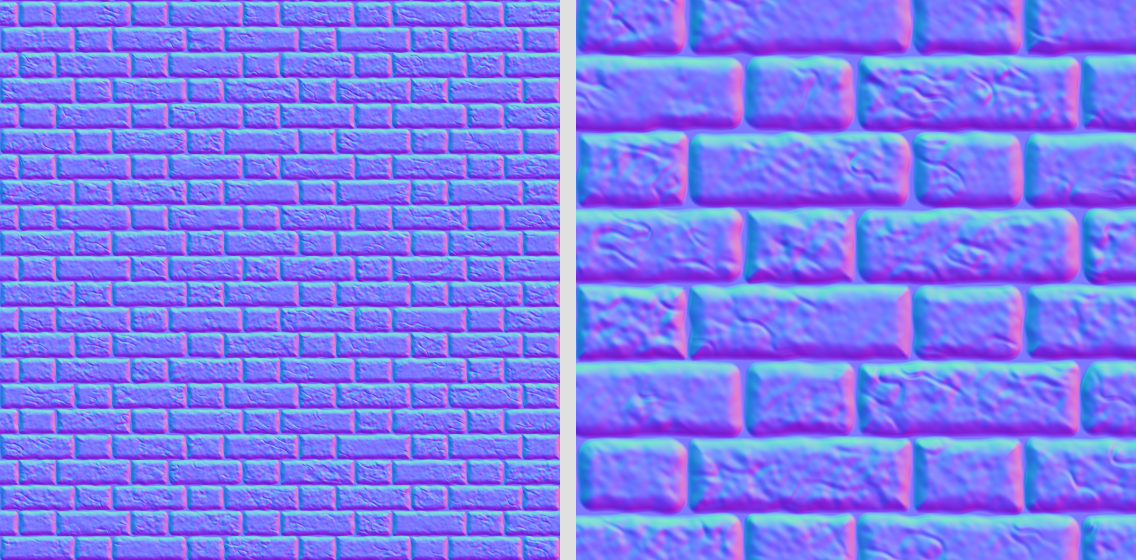
Left: the whole. Right: its middle third, enlarged.
Reproduce this texture map procedurally as a WebGL 1 fragment shader.

```glsl
precision highp float;
// Tangent-space normal map of a brick wall: long and short bricks alternate
// in each course, and every second course is shifted by half a pair.
// A height field of bevelled, worn bricks is differentiated into normals.

#define ROWS 22.0        // courses up the canvas
#define PAIRS 5.0        // long + short pairs across
#define LONG_SHARE 0.6667 // part of a pair taken by the long brick
#define ROW_SHIFT 0.06   // vertical offset, in courses
#define JOINT 0.002      // least half width of the joint, in courses
#define WOBBLE 0.06      // unevenness of the brick outline
#define BEVEL 0.21       // width of the rounded rim
#define DEPTH 0.15       // height of a brick above the joint
#define GRAIN 0.085      // height of the surface roughness
#define CREASE 0.03      // depth of the wrinkles
#define SAMPLE_STEP 0.034 // half distance of the slope samples
#define TILT vec2(-0.03, -0.06) // overall lean of the normals

uniform vec2 u_resolution;

float hash(vec2 p) {
  return fract(sin(dot(p, vec2(127.1, 311.7))) * 43758.5453);
}

float noise(vec2 p) {
  vec2 i = floor(p);
  vec2 f = fract(p);
  f = f * f * (3.0 - 2.0 * f);
  float low = mix(hash(i), hash(i + vec2(1.0, 0.0)), f.x);
  float high = mix(hash(i + vec2(0.0, 1.0)), hash(i + vec2(1.0, 1.0)), f.x);
  return mix(low, high, f.y);
}

vec2 turn(vec2 p, float angle) {
  float c = cos(angle);
  float s = sin(angle);
  return vec2(c * p.x - s * p.y, s * p.x + c * p.y);
}

float roundedBox(vec2 p, vec2 halfSize, float radius) {
  vec2 d = abs(p) - halfSize + radius;
  return length(max(d, 0.0)) + min(max(d.x, d.y), 0.0) - radius;
}

// Grain and wrinkles; s is a position on one brick's face
float faceRelief(vec2 s, float roughness) {
  vec2 a = turn(s, 0.6);
  vec2 b = turn(s, 2.2);
  float patches = smoothstep(0.25, 0.75, noise(a * 1.5 + 31.0));
  float grain = 0.45 * noise(a * 4.3) + 0.4 * noise(b * 7.5 + 7.0)
              + 0.3 * noise(a * 12.0 + 19.0);
  float strength = 0.4 + 0.4 * roughness + 0.6 * patches;

  // Wrinkles follow the zero lines of a stretched, jittered noise
  vec2 stretched = turn(s, 0.35) * vec2(1.8, 4.2) + 0.5 * noise(b * 5.0);
  float line = abs(noise(stretched + 53.0) - 0.5);
  float crease = (1.0 - smoothstep(0.0, 0.17, line)) * patches;
  return GRAIN * strength * (grain - 0.55) - CREASE * crease;
}

// Height of the wall; p is measured in courses
float wallHeight(vec2 p) {
  // Find the brick; its id wraps so that opposite edges agree
  float pairLength = ROWS / PAIRS;
  float row = floor(p.y);
  float x = p.x / pairLength + 0.5 * mod(row, 2.0);
  float along = fract(x);
  float isShort = step(LONG_SHARE, along);
  vec2 id = vec2(mod(floor(x), PAIRS) * 2.0 + isShort, mod(row, ROWS));

  float share = mix(LONG_SHARE, 1.0 - LONG_SHARE, isShort);
  float center = mix(0.5 * LONG_SHARE, 0.5 + 0.5 * LONG_SHARE, isShort);
  vec2 q = vec2((along - center) * pairLength, fract(p.y) - 0.5);
  vec2 halfSize = vec2(0.5 * share * pairLength, 0.5) - JOINT;

  // Each brick has its own corners, roughness and piece of noise
  float radius = mix(0.06, 0.24, hash(id + 3.7));
  float roughness = hash(id + 11.3);
  vec2 s = q + 40.0 * vec2(hash(id + 0.5), hash(id + 21.9));

  float inside = -roundedBox(q, halfSize, radius) - WOBBLE * noise(s * 4.0 + 5.0);
  float rim = 1.0 - clamp(inside / BEVEL, 0.0, 1.0);
  float body = 1.0 - rim * rim;
  return body * (DEPTH + faceRelief(s, roughness));
}

void main() {
  vec2 uv = gl_FragCoord.xy / u_resolution;
  vec2 p = uv * ROWS + vec2(0.0, ROW_SHIFT);

  // Central differences give the slope and soften the joints
  vec2 e = vec2(SAMPLE_STEP, 0.0);
  vec2 slope = vec2(wallHeight(p + e.xy) - wallHeight(p - e.xy),
                    wallHeight(p + e.yx) - wallHeight(p - e.yx)) / (2.0 * SAMPLE_STEP);

  vec3 normal = normalize(vec3(TILT - slope, 1.0));
  gl_FragColor = vec4(normal * 0.5 + 0.5, 1.0);
}
```
